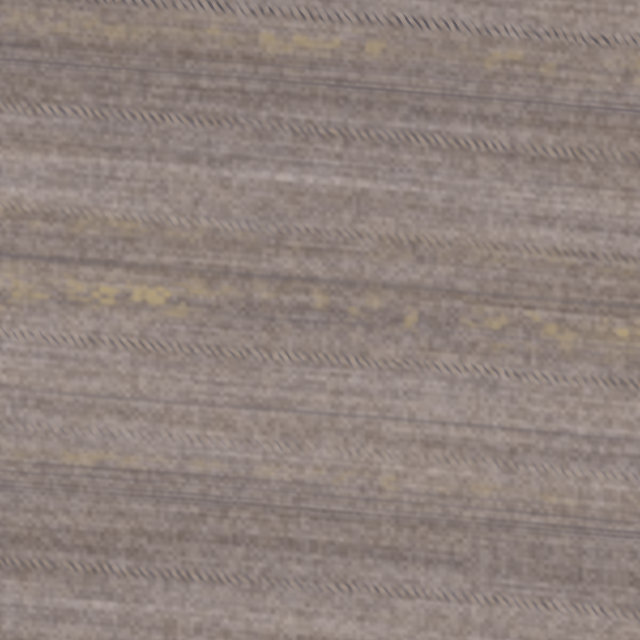
This texture is drawn by a Shadertoy shader. Its source:

```glsl
// Bare ploughed field seen from above: gently sloping soil streaks, dark furrows,
// pale straw patches and six worn tyre tracks with a slanted tread.
// Stretched value noise makes the soil; a loop lays the tracks in two spacings.

#define SLOPE 0.083          // fall of the rows from left to right
#define TREADS 65.0          // tread marks across the canvas
#define TRACK_WIDTH 0.0085   // soft half width of a track
#define TREAD_LEAN 0.75      // sideways lean of each tread mark
#define STREAK_CONTRAST 0.17
#define GRAIN_CONTRAST 0.145
#define SOIL vec3(0.566, 0.515, 0.495)
#define STRAW vec3(0.71, 0.635, 0.49)
#define FURROW vec3(0.39, 0.355, 0.38)
#define TREAD_DARK vec3(0.35, 0.33, 0.35)
#define TREAD_LIGHT vec3(0.70, 0.62, 0.53)

float hash(vec2 p) {
    return fract(sin(dot(p, vec2(127.1, 311.7))) * 43758.5453);
}

float noise(vec2 p) {
    vec2 i = floor(p), f = fract(p);
    f = f * f * (3.0 - 2.0 * f);
    return mix(mix(hash(i), hash(i + vec2(1, 0)), f.x),
               mix(hash(i + vec2(0, 1)), hash(i + vec2(1, 1)), f.x), f.y);
}

// Soft stripe around a row
float band(float v, float centre, float width) {
    float d = (v - centre) / width;
    return exp(-d * d);
}

// Brightness of the soil: broad zones, long streaks and mottled grain
float soilTone(vec2 p) {
    float zones = 0.030 * band(p.y, 0.25, 0.05) + 0.020 * band(p.y, 0.59, 0.06)
                + 0.030 * band(p.y, 0.96, 0.05) - 0.030 * band(p.y, 0.09, 0.09)
                - 0.025 * band(p.y, 0.41, 0.04) - 0.030 * band(p.y, 0.82, 0.04);
    float streaks = 0.30 * noise(p * vec2(1.2, 42.0)) + 0.40 * noise(p * vec2(2.2, 100.0) + 17.0)
                  + 0.30 * noise(p * vec2(6.0, 160.0) + 41.0) - 0.5;
    float grain = 0.55 * noise(p * vec2(150.0, 140.0)) + 0.45 * noise(p * vec2(85.0, 75.0) + 9.0) - 0.5;
    return zones + STREAK_CONTRAST * streaks + GRAIN_CONTRAST * grain;
}

// Dark furrows: single deep ones and two finely ruled zones
float furrows(vec2 p) {
    float deep = 0.65 * band(p.y, 0.090, 0.0030) + 0.50 * band(p.y, 0.397, 0.0055)
               + 0.50 * band(p.y, 0.757, 0.0035) + 0.35 * band(p.y, 0.605, 0.0040)
               + 0.25 * band(p.y, 0.462, 0.0045) + 0.25 * band(p.y, 0.215, 0.0035);
    float zone = 0.8 * band(p.y, 0.075, 0.035) + band(p.y, 0.745, 0.035);
    float ruled = pow(0.5 + 0.5 * sin(p.y * 405.0), 2.5);
    float wear = 0.40 + 0.60 * noise(p * vec2(7.0, 60.0) + 73.0);
    return wear * (deep + 0.40 * zone * ruled);
}

// Straw: small ragged clumps gathered in a few rows, with thin streaks between
float straw(vec2 p) {
    float rows = 0.65 * band(p.y, 0.025, 0.024) + band(p.y, 0.445, 0.036)
               + 0.45 * band(p.y, 0.340, 0.018) + 0.55 * band(p.y, 0.705, 0.014);
    float gather = 0.55 + 0.7 * noise(p * vec2(9.0, 16.0) + 23.0);
    float clumps = 0.6 * noise(p * vec2(36.0, 52.0) + 5.0) + 0.4 * noise(p * vec2(80.0, 105.0));
    float streaks = noise(p * vec2(4.0, 90.0) + 31.0);
    return rows * (0.75 * gather * smoothstep(0.42, 0.88, clumps)
                 + 0.25 * smoothstep(0.4, 0.9, streaks));
}

// Tyre tracks: odd and even ones keep their own spacing and depth
vec3 addTracks(vec3 colour, vec2 p) {
    for (int i = 0; i < 6; i++) {
        float n = float(i);
        bool odd = i % 2 == 1;
        float centre = odd ? 0.163 + 0.178 * (n - 1.0) : 0.170 * n - 0.019;
        centre += 0.003 * (noise(vec2(p.x * 30.0, n * 5.7)) - 0.5);
        float depth = i == 0 ? 0.95 : (odd ? 0.50 : 0.26);
        float offset = p.y - centre;
        float wear = 0.25 + 1.0 * noise(p * vec2(38.0, 90.0) + n * 7.3);
        float wobble = 3.0 * noise(vec2(p.x * 22.0, n * 3.1)) + 1.5 * noise(p * vec2(70.0, 80.0));
        float tread = sin(6.2832 * TREADS * (p.x - TREAD_LEAN * offset) + wobble);
        float mask = depth * wear * band(p.y, centre, TRACK_WIDTH);
        colour = mix(colour, TREAD_DARK, clamp(mask * smoothstep(-0.1, 1.0, -tread), 0.0, 0.85));
        float lightMask = mask * (i == 0 ? 0.25 : 0.85);
        colour = mix(colour, TREAD_LIGHT, clamp(lightMask * smoothstep(-0.1, 1.0, tread), 0.0, 0.8));
    }
    return colour;
}

void mainImage(out vec4 fragColor, in vec2 fragCoord) {
    vec2 uv = fragCoord / iResolution.xy;

    // Row coordinates: x along the canvas, y downwards across the sloping rows
    vec2 p = vec2(uv.x, 1.0 - uv.y - SLOPE * uv.x);
    p.y += 0.005 * (noise(vec2(p.x * 3.0, p.y * 4.0)) - 0.5);
    p.y += 0.0016 * (noise(p * vec2(40.0, 30.0)) - 0.5);

    // Soil with slow drifts between warm brown and cool mauve
    float warmth = 0.5 * noise(p * vec2(3.0, 22.0) + 57.0) + 0.5 * noise(p * vec2(50.0, 60.0) + 3.0) - 0.5;
    vec3 colour = SOIL + soilTone(p) + warmth * vec3(0.012, 0.002, -0.035);

    colour = mix(colour, STRAW, clamp(straw(p), 0.0, 0.8));
    colour = mix(colour, FURROW, clamp(furrows(p), 0.0, 0.8));
    colour = addTracks(colour, p);
    fragColor = vec4(clamp(colour, 0.0, 1.0), 1.0);
}
```
